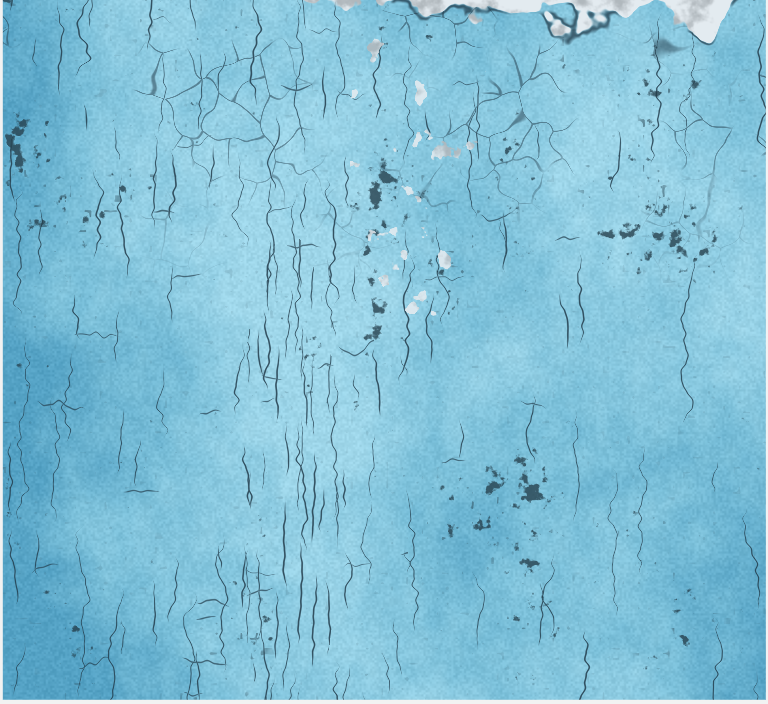
This texture is drawn by a WebGL 2 fragment shader. Its source:

```glsl
#version 300 es
precision highp float;

#define DEEP vec3(0.33, 0.635, 0.77)
#define MID vec3(0.48, 0.75, 0.85)
#define LIGHT vec3(0.62, 0.84, 0.915)
#define CRACK_COLOR vec3(0.13, 0.23, 0.29)
#define MOULD_COLOR vec3(0.14, 0.24, 0.29)
#define PLASTER vec3(0.89, 0.92, 0.94)
#define CRACK_WIDTH 0.0010
#define GRAIN 0.075
#define MOTTLE 1.1

uniform vec2 u_resolution;
out vec4 fragColor;

float hash(vec2 p) {
  vec3 q = fract(p.xyx * 0.1031);
  q += dot(q, q.yzx + 33.33);
  return fract((q.x + q.y) * q.z);
}

float noise(vec2 p) {
  vec2 i = floor(p), f = fract(p);
  f = f * f * (3.0 - 2.0 * f);
  return mix(mix(hash(i), hash(i + vec2(1, 0)), f.x),
             mix(hash(i + vec2(0, 1)), hash(i + vec2(1, 1)), f.x), f.y);
}

float fbm(vec2 p) {
  float sum = 0.0, amp = 0.533;
  for (int i = 0; i < 4; i++) {
    sum += amp * noise(p);
    p = mat2(1.6, 1.2, -1.2, 1.6) * p + 17.3;
    amp *= 0.5;
  }
  return sum;
}

float blob(vec2 p, vec2 center, vec2 radius) {
  vec2 q = (p - center) / radius;
  return exp(-dot(q, q));
}

// Jagged strokes along y, one per cell, kept with the given probability
float cracks(vec2 p, vec2 cell, float density, float wobble, float seed) {
  float aa = 0.7 / u_resolution.y, ink = 0.0;
  float column = floor(p.x / cell.x);
  for (float k = -1.0; k <= 1.0; k++) {
    float id = column + k + seed;
    float y = p.y / cell.y + hash(vec2(id, seed)) * 7.0;
    vec2 key = vec2(id, floor(y) + seed * 3.0);
    float t = fract(y), keep = hash(key + 5.1);
    float start = 0.3 * hash(key + 1.7), end = 1.0 - 0.45 * hash(key + 9.2);
    float x = (column + k + 0.25 + 0.5 * hash(key)) * cell.x;
    x += (hash(key + 3.3) - 0.5) * cell.x * 0.6 * (t - 0.5);
    x += wobble * (noise(vec2(p.y * 26.0, id * 3.7)) - 0.5);
    x += wobble * 0.4 * (noise(vec2(p.y * 95.0, id * 5.1)) - 0.5);
    float taper = smoothstep(start, start + 0.15, t) * smoothstep(end, end - 0.25, t);
    float w = CRACK_WIDTH * (0.45 + 0.75 * hash(key + 7.7)) * taper;
    float line = smoothstep(w + aa, w - aa, abs(p.x - x)) * smoothstep(0.0, 0.3, taper);
    ink = max(ink, line * step(keep, density));
  }
  return ink;
}

// Fine web of cell borders
float web(vec2 p) {
  p += 0.35 * vec2(noise(p * 2.5), noise(p * 2.5 + 40.0));
  float near = 9.0, second = 9.0;
  for (int j = -1; j <= 1; j++) for (int i = -1; i <= 1; i++) {
    vec2 c = floor(p) + vec2(i, j);
    float d = length(c + vec2(hash(c), hash(c + 31.0)) - p);
    second = min(second, max(near, d));
    near = min(near, d);
  }
  return smoothstep(0.045, 0.01, second - near);
}

void main() {
  vec2 p = gl_FragCoord.xy / u_resolution.y;
  float right = u_resolution.x / u_resolution.y;

  // Washed paint: broad light and dark areas, mottling, grain
  float tone = 0.57 + MOTTLE * (fbm(p * 4.5 + 3.0) - 0.5);
  tone += 0.4 * (fbm(p * vec2(34.0, 26.0)) - 0.5);
  tone -= 0.5 * smoothstep(0.2, 0.0, p.x);
  tone -= 0.5 * smoothstep(0.4, 0.0, p.y) * smoothstep(0.48, 0.1, p.x);
  tone -= 0.45 * smoothstep(0.85, 1.1, p.x) * smoothstep(0.65, 0.15, p.y);
  tone += 0.4 * blob(p, vec2(0.4, 0.55), vec2(0.18, 0.32));
  tone += 0.35 * blob(p, vec2(0.84, 0.72), vec2(0.25, 0.25));
  tone = clamp(tone, 0.0, 1.0);
  vec3 color = mix(mix(DEEP, MID, min(tone * 2.0, 1.0)), LIGHT, max(tone * 2.0 - 1.0, 0.0));
  color += GRAIN * (noise(p * 330.0) - 0.5);

  // Cracks: long, short, bundled, crosswise and webbed
  float leftSide = smoothstep(0.62, 0.45, p.x);
  float bundle = blob(p, vec2(0.41, 0.3), vec2(0.07, 0.36));
  float ink = cracks(p, vec2(0.05, 0.3), mix(0.4, 0.7, leftSide), 0.022, 11.0);
  ink = max(ink, cracks(p, vec2(0.037, 0.14), mix(0.16, 0.4, leftSide), 0.016, 47.0));
  ink = max(ink, cracks(p, vec2(0.019, 0.17), 0.9 * step(0.35, bundle), 0.011, 83.0));
  ink = max(ink, 0.8 * cracks(p.yx, vec2(0.045, 0.075), mix(0.06, 0.17, leftSide), 0.022, 29.0));
  float webArea = smoothstep(0.53, 0.64, fbm(p * 8.0 + 61.0)) * smoothstep(0.55, 0.85, p.y);
  ink = max(ink, 0.6 * webArea * web(p * 17.0));
  color = mix(color, CRACK_COLOR, 0.85 * ink);

  // Mould: grains gathered in a few stains and loose patches
  float stain = 1.1 * blob(p, vec2(0.75, 0.3), vec2(0.035, 0.1));
  stain += 0.95 * blob(p, vec2(0.94, 0.66), vec2(0.085, 0.04));
  stain += 0.8 * blob(p, vec2(0.03, 0.8), vec2(0.035, 0.05));
  stain += 0.65 * blob(p, vec2(0.53, 0.6), vec2(0.025, 0.22));
  stain += 0.6 * blob(p, vec2(0.73, 0.75), vec2(0.025, 0.1));
  float patches = smoothstep(0.55, 0.75, fbm(p * vec2(11.0, 8.0) + 23.0));
  stain = min(stain + 0.55 * patches, 1.15);
  float limit = 0.83 - 0.32 * stain;
  float mould = smoothstep(limit, limit + 0.13, fbm(p * 75.0));
  mould = max(mould, 0.5 * smoothstep(0.88, 0.97, noise(p * 140.0 + 9.0)) * (0.3 + patches));
  color = mix(color, MOULD_COLOR, 0.78 * mould);

  // Bare plaster along the top with a shaded lip, and small chips
  float span = smoothstep(0.38, 0.5, p.x) * smoothstep(1.06, 1.0, p.x);
  float depth = 0.01 + 0.016 * smoothstep(0.66, 0.76, p.x) + 0.11 * (fbm(p * 16.0) - 0.5);
  float bare = p.y - 1.0 + span * depth - 0.012 * (1.0 - span);
  float chipArea = blob(p, vec2(0.61, 0.8), vec2(0.09, 0.2));
  float chip = smoothstep(0.73, 0.75, fbm(p * 30.0 + 5.0) + 0.06 * chipArea) * step(0.2, chipArea);
  float lip = smoothstep(0.006, 0.0, abs(bare + 0.003)) * smoothstep(0.4, 0.6, noise(p * 28.0));
  color = mix(color, CRACK_COLOR, 0.75 * lip);
  vec3 plaster = PLASTER - 0.2 * smoothstep(0.45, 0.75, fbm(p * 45.0));
  color = mix(color, plaster, max(smoothstep(-0.001, 0.002, bare), 0.9 * chip));

  // Pale margin on the left, right and bottom
  float margin = min(min(p.x - 0.004, right - 0.003 - p.x), p.y - 0.006);
  color = mix(vec3(0.95), color, smoothstep(-0.001, 0.001, margin));
  fragColor = vec4(clamp(color, 0.0, 1.0), 1.0);
}
```
